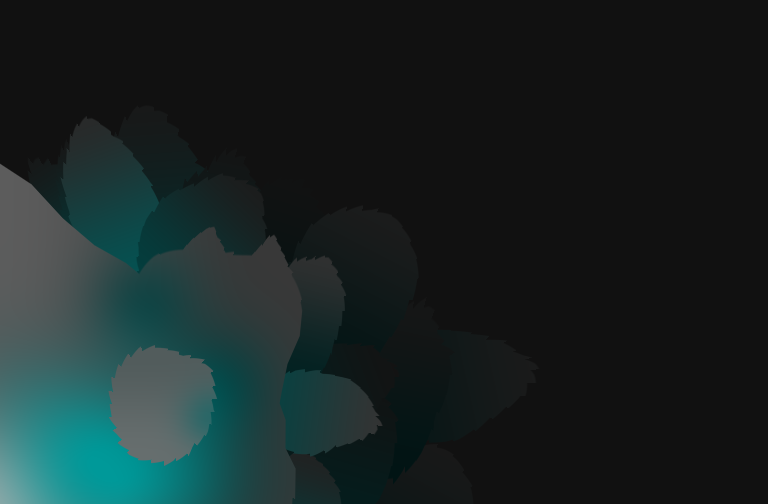
A WebGL 2 fragment shader for this background:

```glsl
#version 300 es
precision highp float;
uniform vec2 u_resolution;
out vec4 fragColor;

const vec3 BACKDROP = vec3(0.067);
const vec3 TEAL = vec3(0.06, 1.0, 1.0);
const vec3 GREY = vec3(1.0);

float hash(float n) {
    n = fract(n * 0.1031);
    n *= n + 33.33;
    return fract(n * (n + n));
}

// Straight-sided noise that closes on itself after "cells" steps.
float facets(float turn, float cells, float seed) {
    float x = fract(turn) * cells;
    float i = floor(x);
    return mix(hash(i + seed * 17.0), hash(mod(i + 1.0, cells) + seed * 17.0), x - i) - 0.5;
}

// Uneven saw teeth around a full turn.
float teeth(float turn, float cells, float seed) {
    float x = fract(turn) * cells;
    return hash(floor(x) + seed * 23.0) * (fract(x) - 0.5);
}

float turnOf(vec2 v) {
    return atan(v.y, v.x) / 6.2831853 + 0.5;
}

// Position along the root-to-tip axis (0 to 1) and distance across it.
vec2 petalSpace(vec2 p, vec2 root, vec2 tip) {
    vec2 axis = tip - root;
    vec2 q = p - root;
    float len = length(axis);
    return vec2(dot(q, axis) / (len * len), (axis.x * q.y - axis.y * q.x) / len);
}

// Ragged superellipse; shape = half width, roundness, raggedness, seed.
float petalDistance(vec2 p, vec2 root, vec2 tip, vec4 shape) {
    vec2 local = petalSpace(p, root, tip);
    vec2 q = vec2(local.x * 2.0 - 1.0, local.y / shape.x);
    vec2 powered = pow(abs(q) + 1e-5, vec2(shape.y));
    float radius = pow(powered.x + powered.y, 1.0 / shape.y);
    float turn = turnOf(q);
    float rag = 1.3 * facets(turn, 15.0, shape.w) + 0.8 * teeth(turn, 27.0, shape.w);
    return (radius - 1.0 + shape.z * rag) * shape.x;
}

float cover(float d, float pixel) {
    return 1.0 - smoothstep(-0.7 * pixel, 0.7 * pixel, d);
}

float glow(vec2 p, vec2 centre, float size) {
    vec2 q = (p - centre) / size;
    return exp(-dot(q, q));
}

// Paints one petal; tones = teal level at the root, grey level at the tip.
vec3 addPetal(vec3 under, vec2 p, vec2 root, vec2 tip, vec4 shape, vec2 tones, float pixel) {
    float along = petalSpace(p, root, tip).x;
    vec3 colour = mix(TEAL * tones.x, GREY * tones.y, smoothstep(0.0, 1.1, along));
    return mix(under, colour, cover(petalDistance(p, root, tip, shape), pixel));
}

// Teal valleys between pale, lit folds.
vec3 frontColour(vec2 p) {
    float level = mix(0.36, 0.22, smoothstep(0.0, 0.5, p.x)) + 0.34 * glow(p, vec2(0.0), 0.2);
    float depth = mix(0.6, 0.26, smoothstep(0.05, 0.42, distance(p, vec2(0.17, 0.03))));
    float valley = 0.95 * glow(p, vec2(0.2, 0.08), 0.18) + 0.7 * glow(p, vec2(0.29, 0.4), 0.11)
        + 0.75 * glow(p, vec2(0.44, 0.24), 0.11) + 0.5 * glow(p, vec2(0.42, 0.04), 0.15)
        + 0.25 * glow(p, vec2(0.02, 0.22), 0.14);
    return mix(GREY * level, vec3(0.0, 1.0, 1.0) * depth, min(valley, 1.0));
}

void main() {
    vec2 p = gl_FragCoord.xy / u_resolution.y;
    float px = 1.0 / u_resolution.y;
    vec3 c = BACKDROP;

    // Shadowed petals on the right
    c = addPetal(c, p, vec2(0.66, 0.19), vec2(1.065, 0.28), vec4(0.11, 1.5, 0.13, 1.0), vec2(0.08, 0.105), px);
    c = addPetal(c, p, vec2(0.72, -0.2), vec2(0.88, 0.1), vec4(0.15, 1.7, 0.1, 2.0), vec2(0.08, 0.095), px);
    c = addPetal(c, p, vec2(0.76, 0.06), vec2(0.83, 0.39), vec4(0.09, 1.8, 0.2, 3.0), vec2(0.08, 0.085), px);
    c = addPetal(c, p, vec2(0.62, -0.08), vec2(0.72, 0.27), vec4(0.1, 1.9, 0.15, 4.0), vec2(0.12, 0.07), px);

    // Crown behind the bloom
    c = addPetal(c, p, vec2(0.32, 0.4), vec2(0.29, 0.785), vec4(0.125, 1.6, 0.16, 5.0), vec2(0.17, 0.095), px);
    c = addPetal(c, p, vec2(0.4, 0.4), vec2(0.46, 0.705), vec4(0.09, 1.6, 0.2, 6.0), vec2(0.13, 0.08), px);
    c = addPetal(c, p, vec2(0.48, 0.3), vec2(0.595, 0.65), vec4(0.1, 1.6, 0.15, 7.0), vec2(0.07, 0.07), px);
    c = addPetal(c, p, vec2(0.23, 0.44), vec2(0.065, 0.69), vec4(0.075, 1.6, 0.2, 8.0), vec2(0.23, 0.09), px);
    c = addPetal(c, p, vec2(0.21, 0.46), vec2(0.14, 0.72), vec4(0.055, 1.6, 0.2, 9.0), vec2(0.23, 0.09), px);
    c = addPetal(c, p, vec2(0.595, 0.25), vec2(0.765, 0.58), vec4(0.13, 2.0, 0.09, 10.0), vec2(0.08, 0.11), px);
    c = addPetal(c, p, vec2(0.52, 0.18), vec2(0.78, 0.28), vec4(0.08, 1.8, 0.15, 21.0), vec2(0.12, 0.075), px);

    // Middle ring
    c = addPetal(c, p, vec2(0.28, 0.43), vec2(0.165, 0.755), vec4(0.09, 1.8, 0.09, 11.0), vec2(0.32, 0.16), px);
    c = addPetal(c, p, vec2(0.3, 0.42), vec2(0.5, 0.63), vec4(0.105, 2.1, 0.12, 12.0), vec2(0.24, 0.11), px);
    c = addPetal(c, p, vec2(0.57, 0.24), vec2(0.635, 0.49), vec4(0.075, 2.2, 0.09, 13.0), vec2(0.13, 0.19), px);
    c = addPetal(c, p, vec2(0.55, -0.12), vec2(0.62, 0.1), vec4(0.085, 1.9, 0.12, 14.0), vec2(0.24, 0.13), px);
    c = addPetal(c, p, vec2(0.48, 0.2), vec2(0.755, 0.165), vec4(0.085, 1.6, 0.14, 15.0), vec2(0.26, 0.2), px);

    // Large front petals share one continuous surface
    float front = petalDistance(p, vec2(0.37, -0.3), vec2(0.44, 0.49), vec4(0.19, 4.0, 0.06, 16.0));
    front = min(front, petalDistance(p, vec2(0.36, 0.33), vec2(0.425, 0.55), vec4(0.07, 1.2, 0.1, 17.0)));
    front = min(front, petalDistance(p, vec2(0.49, 0.29), vec2(0.545, 0.54), vec4(0.07, 1.2, 0.1, 18.0)));
    float notch = p.x - 0.55 - 0.27 * abs(p.y - 0.2) + 0.025 * facets(p.y, 18.0, 22.0);
    front = max(front, notch);
    float slope = (p.y - 0.67 + 0.74 * p.x) * 0.8 + 0.03 * facets(p.x, 16.0, 19.0);
    front = min(front, max(slope, p.x - 0.4));
    c = mix(c, frontColour(p), cover(front, px));

    // Pale heart with a teal rim on its right
    float heart = petalDistance(p, vec2(0.3, 0.085), vec2(0.345, 0.308), vec4(0.107, 2.0, 0.15, 20.0));
    vec3 heartColour = mix(vec3(0.4, 0.43, 0.43), vec3(0.32, 0.36, 0.36), smoothstep(0.1, 0.3, p.y));
    heartColour = mix(heartColour, TEAL * 0.4, 0.6 * glow(p, vec2(0.42, 0.17), 0.06));
    c = mix(c, heartColour, cover(heart, px));

    fragColor = vec4(c, 1.0);
}
```
